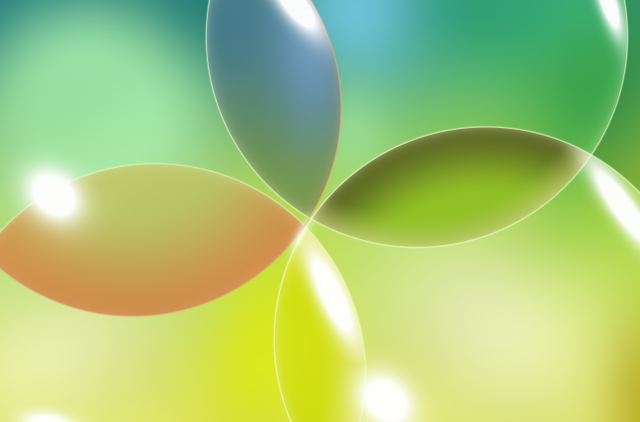
Reproduce this background procedurally as a WebGL 2 fragment shader.

```glsl
#version 300 es
precision highp float;
uniform vec2 u_resolution;
out vec4 outColor;

// Bubbles: centre and radius, in canvas heights
const vec3 BUBBLE_NW = vec3(0.315, 0.744, 0.493);
const vec3 BUBBLE_NE = vec3(0.988, 0.913, 0.499);
const vec3 BUBBLE_SE = vec3(1.152, 0.197, 0.502);
const vec3 BUBBLE_SW = vec3(0.368, 0.114, 0.498);
const float RIM_WIDTH = 0.0016;
const float HALO_WIDTH = 0.012;
const float VEIL_STRENGTH = 0.012;

// Backdrop palette
const vec3 TEAL = vec3(0.17, 0.51, 0.49);
const vec3 EMERALD = vec3(0.20, 0.66, 0.46);
const vec3 LEAF = vec3(0.68, 0.85, 0.46);
const vec3 LIME = vec3(0.65, 0.83, 0.25);
const vec3 STRAW = vec3(0.87, 0.89, 0.40);
const vec3 MINT = vec3(0.65, 0.92, 0.66);
const vec3 SKY = vec3(0.44, 0.76, 0.87);
const vec3 CREAM = vec3(0.92, 0.94, 0.74);
const vec3 CITRUS = vec3(0.84, 0.90, 0.07);
const vec3 FOREST = vec3(0.22, 0.64, 0.29);
const vec3 OCHRE = vec3(0.70, 0.66, 0.12);

// Lens and rim palette
const vec3 SLATE = vec3(0.28, 0.49, 0.55);
const vec3 STEEL = vec3(0.46, 0.62, 0.77);
const vec3 MOSS = vec3(0.47, 0.60, 0.28);
const vec3 AMBER = vec3(0.81, 0.56, 0.29);
const vec3 KHAKI = vec3(0.73, 0.77, 0.40);
const vec3 OLIVE = vec3(0.35, 0.39, 0.13);
const vec3 GRASS = vec3(0.56, 0.75, 0.14);
const vec3 PEACH = vec3(0.89, 0.66, 0.49);
const vec3 PEARL = vec3(0.96, 1.0, 0.84);

float circle(vec2 p, vec3 c) {
  return length(p - c.xy) - c.z;
}

float inside(float d) {
  float aa = 0.8 / u_resolution.y;
  return smoothstep(aa, -aa, d);
}

// Elliptic falloff, its long axis turned by angle
float glow(vec2 p, vec2 centre, vec2 size, float angle) {
  float c = cos(angle), s = sin(angle);
  vec2 d = mat2(c, -s, s, c) * (p - centre) / size;
  return exp(-dot(d, d));
}

// Falloff with a saturated core
float shine(vec2 p, vec2 centre, vec2 size, float angle) {
  return min(1.0, 1.7 * glow(p, centre, size, angle));
}

vec3 rim(vec3 col, float d, vec3 tint, float strength) {
  float aa = 1.2 / u_resolution.y;
  float line = smoothstep(RIM_WIDTH + aa, RIM_WIDTH - aa, abs(d));
  float halo = inside(d) * exp(min(d, 0.0) / HALO_WIDTH);
  return mix(col, tint, strength * max(line, 0.35 * halo));
}

vec3 backdrop(vec2 p, float ne, float se) {
  float across = smoothstep(0.3, 1.4, p.x);
  vec3 top = mix(TEAL, EMERALD, across);
  vec3 middle = mix(LEAF, LIME, across);
  vec3 col = mix(STRAW, middle, smoothstep(0.0, 0.5, p.y));
  col = mix(col, top, smoothstep(0.48, 1.0, p.y));
  col = mix(col, MINT, 0.85 * smoothstep(0.38, 0.12, length(p - vec2(0.22, 0.73))));
  col = mix(col, SKY, 0.9 * glow(p, vec2(0.85, 0.98), vec2(0.16, 0.19), 0.0));
  col = mix(col, MINT, 0.6 * glow(p, vec2(0.83, 0.69), vec2(0.10, 0.13), 0.0));
  col = mix(col, FOREST, 0.75 * glow(p, vec2(1.40, 0.77), vec2(0.24, 0.13), 1.2));
  col = mix(col, CREAM, 0.75 * glow(p, vec2(0.14, 0.17), vec2(0.27, 0.18), 0.3));
  col = mix(col, CITRUS, 0.9 * glow(p, vec2(0.63, 0.18), vec2(0.15, 0.28), -0.2));
  col = mix(col, CREAM, 0.9 * inside(se) * glow(p, vec2(1.16, 0.24), vec2(0.30, 0.22), -0.5));
  col = mix(col, OCHRE, 0.85 * glow(p, vec2(1.53, 0.02), vec2(0.10, 0.22), 0.0));
  float outer = (1.0 - inside(ne)) * (1.0 - inside(se)) * step(1.2, p.x);
  return col * (1.0 - 0.14 * outer);
}

void main() {
  vec2 p = gl_FragCoord.xy / u_resolution.y;
  float nw = circle(p, BUBBLE_NW), ne = circle(p, BUBBLE_NE);
  float se = circle(p, BUBBLE_SE), sw = circle(p, BUBBLE_SW);
  vec3 col = backdrop(p, ne, se);

  // Overlap of each neighbouring pair
  vec3 north = mix(MOSS, SLATE, smoothstep(0.50, 0.95, p.y));
  north = mix(north, STEEL, 0.8 * glow(p, vec2(0.74, 0.87), vec2(0.09, 0.20), 0.0));
  vec3 west = mix(AMBER, KHAKI, smoothstep(0.0, 0.26, -nw));
  vec3 east = mix(OLIVE, GRASS, smoothstep(0.0, 0.17, -se));
  east = mix(east, KHAKI, 0.65 * smoothstep(-0.08, 0.0, ne));
  vec3 south = mix(STRAW, CITRUS * 0.96, smoothstep(0.0, 0.11, -sw));
  float southMask = inside(max(se, sw));
  col = mix(col, north, inside(max(nw, ne)));
  col = mix(col, west, inside(max(nw, sw)));
  col = mix(col, east, inside(max(ne, se)));
  col = mix(col, south, southMask);

  // Slow veil of layered sines
  float veil = sin(p.x * 9.0 + 2.0 * sin(p.y * 7.0)) + 0.5 * sin(p.y * 17.0 - p.x * 11.0);
  col += VEIL_STRENGTH * veil;

  // Glassy edges
  col = rim(col, sw, PEARL, 0.60);
  col = rim(col, ne, PEARL, 0.75);
  col = rim(col, se, PEARL, 0.80);
  col = rim(col, nw, PEACH, 0.80);

  // Reflections held within their bubbles, then free flares
  float light = southMask * shine(p, vec2(0.787, 0.30), vec2(0.12, 0.032), -1.13);
  light = max(light, inside(nw) * shine(p, vec2(0.70, 0.99), vec2(0.09, 0.032), -0.9));
  light = max(light, inside(ne) * shine(p, vec2(1.44, 1.0), vec2(0.09, 0.022), -1.25));
  light = max(light, inside(se) * shine(p, vec2(1.475, 0.51), vec2(0.13, 0.03), -0.95));
  light = max(light, 0.7 * glow(p, vec2(0.712, 0.44), vec2(0.045, 0.013), 1.1));
  light = max(light, shine(p, vec2(0.128, 0.537), vec2(0.072, 0.055), -0.7));
  light = max(light, shine(p, vec2(0.915, 0.05), vec2(0.072, 0.055), -0.8));
  light = max(light, shine(p, vec2(0.118, -0.01), vec2(0.06, 0.03), -0.2));
  outColor = vec4(mix(col, vec3(1.0), 0.97 * light), 1.0);
}
```
